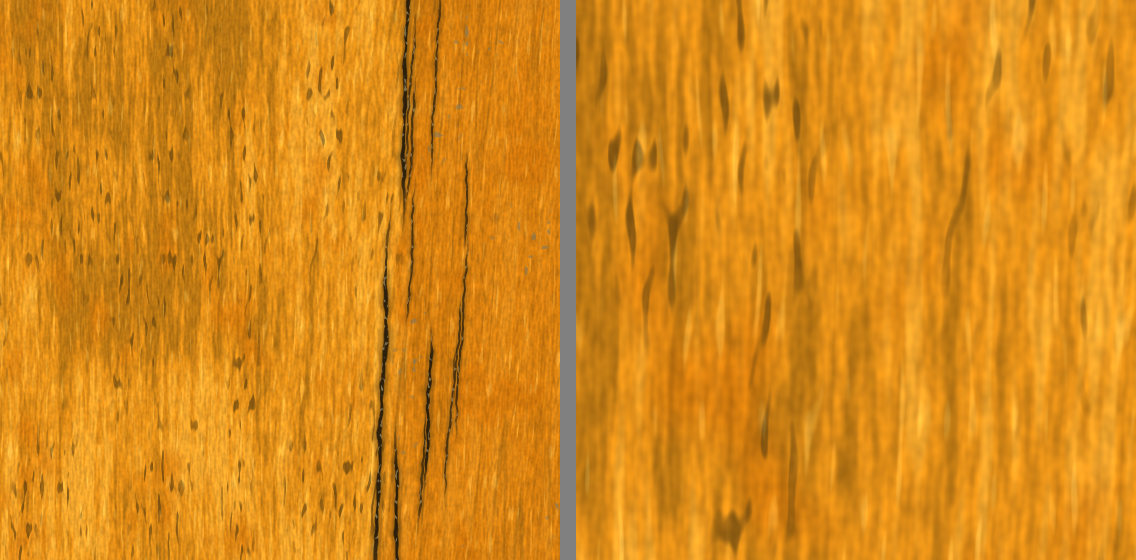
Left: the whole. Right: its middle third, enlarged.
This texture is drawn by a three.js fragment shader. Its source:

```glsl
// Varnished orange timber: stretched gradient noise lays down the fibres,
// thresholded noise makes clustered dark pores, ridged noise the growth lines,
// and tapered, wandering distance bands open the cracks of the right-hand side.
varying vec2 vUv;

const vec3 AMBER = vec3(0.895, 0.565, 0.095);
const vec3 HONEY = vec3(0.955, 0.655, 0.175);
const vec3 OLIVE = vec3(0.730, 0.465, 0.075);
const vec3 RUST = vec3(0.820, 0.455, 0.035);
const vec3 PORE = vec3(0.430, 0.285, 0.060);
const vec3 CRACK = vec3(0.130, 0.095, 0.040);
const vec3 DUST = vec3(0.560, 0.520, 0.400);

float hash(vec2 p) {
  vec3 q = fract(p.xyx * 0.1031);
  q += dot(q, q.yzx + 33.33);
  return fract((q.x + q.y) * q.z);
}

vec2 gradient(vec2 cell) {
  float angle = 6.2832 * hash(cell);
  return vec2(cos(angle), sin(angle));
}

// Gradient noise, roughly -0.7 to 0.7
float noise(vec2 p) {
  p += 71.0;
  vec2 i = floor(p), f = p - i;
  vec2 u = f * f * f * (f * (f * 6.0 - 15.0) + 10.0);
  vec2 e = vec2(0.0, 1.0);
  float low = mix(dot(gradient(i), f), dot(gradient(i + e.yx), f - e.yx), u.x);
  float high = mix(dot(gradient(i + e), f - e), dot(gradient(i + 1.0), f - 1.0), u.x);
  return mix(low, high, u.y);
}

// Thin lines along the zero crossings of stretched noise
float growthLines(vec2 p, vec2 scale, float width) {
  return 1.0 - smoothstep(0.0, width, abs(noise(p * scale)));
}

// A split between two points: x is its dark core, y its soft stained rim
vec2 crack(vec2 p, vec2 bottom, vec2 top, float width) {
  float t = (p.y - bottom.y) / (top.y - bottom.y);
  float seed = bottom.x * 90.0;
  float wander = 0.007 * noise(vec2(p.y * 8.0, seed))
               + 0.003 * noise(vec2(p.y * 55.0, seed + 9.0));
  float d = abs(p.x - mix(bottom.x, top.x, t) - wander);
  float taper = smoothstep(0.0, 0.25, t) * (1.0 - smoothstep(0.75, 1.0, t));
  float w = width * taper * (0.8 + 0.9 * noise(vec2(p.y * 30.0, seed + 4.0)));
  float core = 1.0 - smoothstep(w * 0.5, w + 0.0016, d);
  float rim = 1.0 - smoothstep(w, w * 3.0 + 0.005, d);
  return taper * vec2(core, rim);
}

// Main cracks, then loosely scattered hairline splits
vec2 allCracks(vec2 p) {
  vec2 c = crack(p, vec2(0.716, 0.54), vec2(0.734, 1.20), 0.0042);
  c = max(c, crack(p, vec2(0.662, -0.15), vec2(0.700, 0.68), 0.0040));
  c = max(c, crack(p, vec2(0.710, -0.20), vec2(0.707, 0.27), 0.0036));
  c = max(c, crack(p, vec2(0.758, 0.10), vec2(0.772, 0.44), 0.0030));
  for (int i = 0; i < 9; i++) {
    float k = float(i);
    float start = 1.1 * hash(vec2(k, 3.0)) - 0.2;
    float x = 0.685 + 0.04 * start + 0.125 * hash(vec2(k, 8.0));
    float len = 0.2 + 0.25 * hash(vec2(k, 5.0));
    vec2 split = crack(p, vec2(x, start), vec2(x + 0.06 * len, start + len), 0.0017);
    c = max(c, split * vec2(0.75, 0.8));
  }
  return c;
}

void main() {
  vec2 p = vUv;

  // Grain space: upright on the left, leaning over on the right
  float lean = 0.06 * smoothstep(0.40, 0.75, p.x);
  vec2 g = vec2(p.x - lean * p.y + 0.006 * noise(p * vec2(4.0, 3.0)), p.y);
  float cloud = noise(p * vec2(5.0, 3.5));
  float mottle = noise(p * vec2(22.0, 15.0));
  float rightSide = smoothstep(0.665, 0.70, g.x);

  // Broad zones: a weathered olive patch and a pale band beside the cracks
  vec2 fromPatch = (p - vec2(0.27, 0.78)) / vec2(0.27, 0.42);
  float patchArea = 1.0 - smoothstep(0.45, 1.25, length(fromPatch) + 0.6 * cloud);
  float paleBand = smoothstep(0.42, 0.54, g.x) * (1.0 - rightSide);

  // Fibres from coarse to fine
  float tone = 0.45 * noise(g * vec2(26.0, 1.4)) + 0.65 * noise(g * vec2(68.0, 3.5))
             + 0.60 * noise(g * vec2(150.0, 14.0)) + 0.45 * cloud + 0.20 * mottle;
  tone += 0.07 - 0.36 * patchArea + 0.13 * paleBand - 0.08 * rightSide;
  vec3 color = mix(AMBER, HONEY, smoothstep(0.0, 0.42, tone));
  color = mix(color, OLIVE, smoothstep(0.0, 0.45, -tone));

  // Rusty varnish stains, strongest on the right
  float stain = smoothstep(0.05, 0.5, 0.5 * mottle + 0.6 * noise(p * vec2(8.0, 5.0) + 20.0));
  color = mix(color, RUST, clamp(0.55 * rightSide + 0.65 * stain, 0.0, 0.85));

  // Long growth lines
  float lines = growthLines(g, vec2(24.0, 0.9), 0.07) * (0.55 + noise(g * vec2(40.0, 5.0)));
  color = mix(color, OLIVE * 0.82, lines * mix(0.15, 0.65, rightSide));

  // Short dark pores in clusters
  float cluster = smoothstep(-0.12, 0.30, noise(g * vec2(15.0, 4.0)) + 0.12 * patchArea);
  float pores = smoothstep(0.20, 0.42, noise(g * vec2(125.0, 27.0) + 7.0));
  color = mix(color, PORE, 0.75 * pores * cluster * mix(1.0, 0.25, rightSide));

  // Fine surface relief and small glints
  float relief = noise(g * vec2(230.0, 48.0)) + 0.5 * noise(p * vec2(210.0, 150.0));
  color *= 1.0 + 0.17 * relief;
  color += vec3(0.07, 0.10, 0.09) * smoothstep(0.28, 0.5, noise(g * vec2(140.0, 18.0) + 31.0));

  // Grey flecks on the right, then cracks holding pale dust
  float flecks = smoothstep(0.32, 0.45, noise(p * vec2(75.0, 60.0)))
               * smoothstep(0.22, 0.40, noise(p * vec2(9.0, 6.0) + 5.0));
  color = mix(color, DUST * 0.9, 0.6 * flecks * rightSide);
  vec2 splits = allCracks(p);
  float dust = smoothstep(0.12, 0.42, noise(p * vec2(190.0, 110.0)));
  color = mix(color, PORE, 0.50 * splits.y);
  color = mix(color, mix(CRACK, DUST, 0.75 * dust), 0.92 * splits.x);

  gl_FragColor = vec4(clamp(color, 0.0, 1.0), 1.0);
}
```
